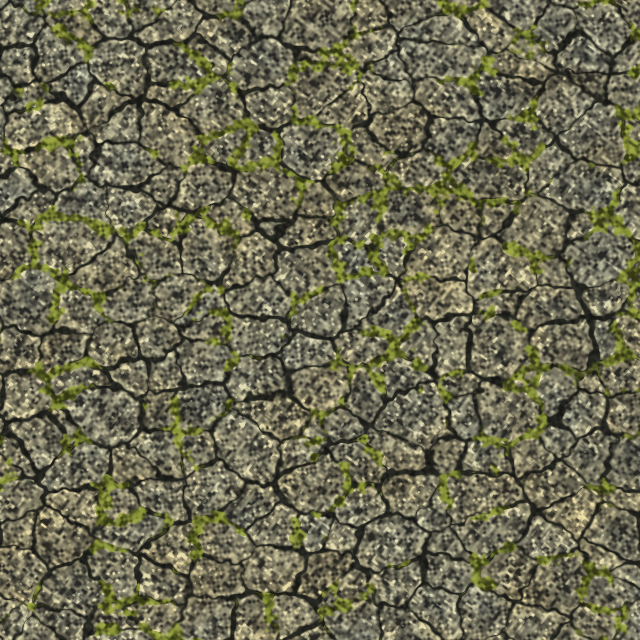
Give the GLSL for this texture, as a Shadertoy shader.

```glsl
// Old rubble stone wall: irregular weathered stones with dark joints and moss.
// A weighted Voronoi diagram lays out the stones, layered value noise adds
// mineral grain and pale lichen, and tufts of moss grow along the joints.

const vec2 STONE_COUNT = vec2(13.5, 16.0);  // stones across and up the canvas
const float JITTER = 0.92;
const float SIZE_SPREAD = 0.46;             // larger value, more uneven stones
const float CORNER_SHARPNESS = 42.0;
const float JOINT_MIN = -0.01;              // half widths, in stone units
const float JOINT_MAX = 0.062;
const float GRAIN_SCALE = 205.0;
const float GRAIN_CONTRAST = 1.25;
const float BLOTCH_CONTRAST = 0.36;
const float LICHEN_AMOUNT = 0.5;
const float MOSS_REACH = 0.15;

const vec3 STONE_DARK = vec3(0.155, 0.155, 0.14);
const vec3 STONE_LIGHT = vec3(0.83, 0.81, 0.65);
const vec3 WARM_TINT = vec3(1.05, 0.99, 0.89);
const vec3 COOL_TINT = vec3(0.96, 0.99, 1.06);
const vec3 JOINT_COLOR = vec3(0.13, 0.135, 0.115);
const vec3 MOSS_DARK = vec3(0.22, 0.24, 0.07);
const vec3 MOSS_LIGHT = vec3(0.60, 0.65, 0.24);

float hash(vec2 p) {
    return fract(sin(dot(p, vec2(127.1, 311.7))) * 43758.5453);
}

vec2 hash2(vec2 p) {
    return vec2(hash(p), hash(p + 57.3));
}

float noise(vec2 p) {
    vec2 i = floor(p), f = fract(p);
    f = f * f * (3.0 - 2.0 * f);
    return mix(mix(hash(i), hash(i + vec2(1, 0)), f.x),
               mix(hash(i + vec2(0, 1)), hash(i + vec2(1, 1)), f.x), f.y);
}

// Turned by an angle so that the lattice of the noise does not show
float turnedNoise(vec2 p) {
    return noise(mat2(0.8, 0.6, -0.6, 0.8) * p + 13.3);
}

float fbm(vec2 p) {
    float sum = 0.0, amp = 0.5;
    for (int i = 0; i < 4; i++) {
        sum += amp * noise(p);
        p = mat2(1.6, 1.2, -1.2, 1.6) * p + 17.7;
        amp *= 0.5;
    }
    return sum / 0.9375;
}

// Centre of a stone (xy) and its size weight (z)
vec3 stoneSite(vec2 cell) {
    vec2 offset = 0.5 + JITTER * (hash2(cell) - 0.5);
    float size = hash(cell + 191.5);
    return vec3(cell + offset, SIZE_SPREAD * size * size);
}

// Returns the rounded distance to the joint; gives the cell of the stone
float stoneEdge(vec2 p, out vec2 stone) {
    vec2 base = floor(p);
    vec3 nearest = vec3(0.0);
    float best = 1e3;
    for (int y = -2; y <= 2; y++)
    for (int x = -2; x <= 2; x++) {
        vec2 cell = base + vec2(x, y);
        vec3 site = stoneSite(cell);
        vec2 d = p - site.xy;
        float power = dot(d, d) - site.z;
        if (power < best) { best = power; nearest = site; stone = cell; }
    }
    float sum = 0.0;
    for (int y = -2; y <= 2; y++)
    for (int x = -2; x <= 2; x++) {
        vec2 cell = base + vec2(x, y);
        if (cell == stone) continue;
        vec3 site = stoneSite(cell);
        vec2 d = p - site.xy;
        float gap = dot(d, d) - site.z - best;
        sum += exp(-CORNER_SHARPNESS * 0.5 * gap / length(site.xy - nearest.xy));
    }
    return -log(sum + 1e-12) / CORNER_SHARPNESS;
}

void mainImage(out vec4 fragColor, in vec2 fragCoord) {
    vec2 uv = fragCoord / iResolution.y;

    // Layout with slightly bent and ragged outlines
    vec2 bend = vec2(noise(uv * 15.0), noise(uv * 15.0 + 40.0)) - 0.5;
    vec2 ragged = vec2(noise(uv * 90.0), noise(uv * 90.0 + 80.0)) - 0.5;
    vec2 stone;
    float edge = stoneEdge(uv * STONE_COUNT + 0.26 * bend + 0.15 * ragged, stone);

    // Grain, blotches and lichen on the stone face
    float grain = 0.68 * turnedNoise(uv * GRAIN_SCALE) + 0.32 * noise(uv * GRAIN_SCALE * 0.55 + 9.0);
    float blotch = fbm(uv * 36.0 + 7.0 * hash2(stone));
    float speck = smoothstep(0.62, 0.88, turnedNoise(uv * GRAIN_SCALE * 0.83 + 31.0));
    float lichen = speck * smoothstep(0.32, 0.6, fbm(uv * 26.0 + 5.0));
    float heart = smoothstep(0.12, 0.42, edge) * hash(stone + 3.7);
    float rim = smoothstep(0.03, 0.08, edge) * (1.0 - smoothstep(0.08, 0.2, edge));
    float tone = 0.42 + GRAIN_CONTRAST * (grain - 0.5) + BLOTCH_CONTRAST * (blotch - 0.5)
               + 0.1 * (hash(stone + 8.1) - 0.5) - 0.12 * heart + 0.11 * rim
               + LICHEN_AMOUNT * lichen;
    float warmth = 0.35 * hash(stone + 12.9) + 0.9 * (fbm(uv * 16.0 + 60.0) - 0.2) - 0.2 * heart;
    vec3 color = mix(STONE_DARK, STONE_LIGHT, clamp(tone, 0.0, 1.1));
    color *= mix(COOL_TINT, WARM_TINT, clamp(warmth, 0.0, 1.0));

    // Thin dark joints with a soft shadow on the stone beside them
    float width = mix(JOINT_MIN, JOINT_MAX, noise(uv * 30.0 + 3.0));
    color *= mix(0.72, 1.0, smoothstep(width, width + 0.07, edge));
    float joint = 1.0 - smoothstep(width - 0.015, width + 0.03, edge);
    color = mix(color, JOINT_COLOR * (0.5 + grain), joint);

    // Broken tufts of moss along some of the joints
    float patches = smoothstep(0.47, 0.66, fbm(uv * 17.0 + 23.0));
    float clump = turnedNoise(uv * 110.0 + 50.0);
    float reach = MOSS_REACH * patches * (1.7 * clump - 0.1);
    float moss = smoothstep(0.1, 0.5, patches) * (1.0 - smoothstep(reach - 0.03, reach + 0.03, edge));
    float leaf = smoothstep(0.25, 0.75, 0.75 * grain + 0.25 * clump);
    color = mix(color, mix(MOSS_DARK, MOSS_LIGHT, leaf), 0.88 * moss);

    fragColor = vec4(color, 1.0);
}
```
